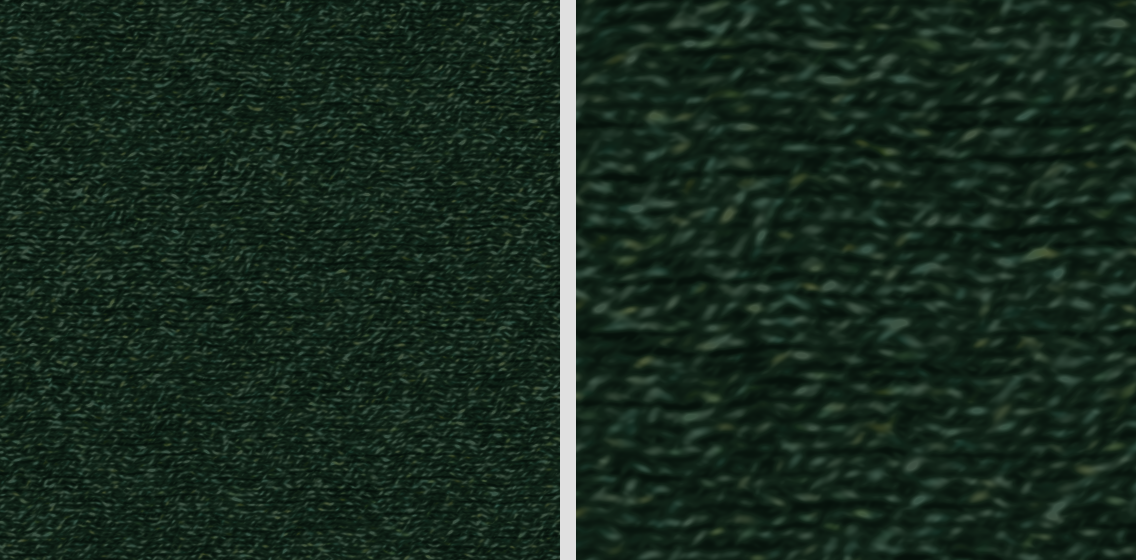
Left, the full canvas; right, a detail of the centre.
Reproduce this texture procedurally as a WebGL 1 fragment shader.

```glsl
precision highp float;
// Dark green knitted cloth: rows of small slanted strands with soft highlights.

uniform vec2 u_resolution;

const vec3 SHADOW = vec3(0.022, 0.066, 0.042);
const vec3 BODY = vec3(0.066, 0.138, 0.093);
const vec3 HIGHLIGHT = vec3(0.220, 0.300, 0.245);
const vec3 OLIVE_SHIFT = vec3(0.050, 0.020, -0.050);
const vec3 TEAL_SHIFT = vec3(-0.030, 0.008, 0.012);

const vec2 STITCHES = vec2(88.0, 96.0);     // columns and rows across the canvas
const vec2 STRAND_SIZE = vec2(0.54, 0.27);  // soft half length and half width, in cells
const vec2 JITTER = vec2(0.70, 0.46);
const float MIN_ANGLE = -0.50;
const float MAX_ANGLE = 1.00;
const float FIBRE_SCALE = 1.7;
const float FIBRE_WEIGHT = 0.30;
const float BASE_TONE = 0.11;
const float TONE_GAIN = 0.74;
const float PATCH_STRENGTH = 0.045;
const float ROW_GAP = 0.16;

// Four random values per cell
vec4 hash4(vec2 cell) {
  vec4 p = fract(cell.xyxy * vec4(0.1031, 0.1030, 0.0973, 0.1099));
  p += dot(p, p.wzxy + 33.33);
  return fract((p.xxyz + p.yzzw) * p.zywx);
}

// Cellular strands: x is brightness, y olive tint, z teal tint
vec3 strands(vec2 p, float seed) {
  vec3 total = vec3(0.0);
  for (int j = -1; j <= 1; j++) {
    float row = floor(p.y) + float(j);
    float shift = 0.6 * hash4(vec2(row + seed, seed + 7.0)).x;
    float column = floor(p.x + shift);
    for (int i = -1; i <= 1; i++) {
      vec2 cell = vec2(column + float(i), row);
      vec4 place = hash4(cell + seed + 19.0);
      vec4 look = hash4(cell + seed + 131.0);
      vec2 center = cell + 0.5 + (place.xy - 0.5) * JITTER;
      vec2 d = p + vec2(shift, 0.0) - center;
      float angle = mix(MIN_ANGLE, MAX_ANGLE, place.z);
      float c = cos(angle);
      float s = sin(angle);
      d = vec2(c * d.x + s * d.y, c * d.y - s * d.x);
      d /= STRAND_SIZE * mix(0.8, 1.2, place.w);
      float glow = exp(-dot(d, d));
      float brightness = mix(0.15, 1.2, look.x) + 0.6 * pow(look.y, 9.0);
      total += glow * vec3(brightness, pow(look.z, 7.0), look.w * look.w);
    }
  }
  return total;
}

// Slow light and dark patches from layered sines, about -1 to 1
float patches(vec2 uv) {
  vec2 q = uv + 0.04 * sin(uv.yx * vec2(23.0, 19.0) + vec2(1.0, 4.0));
  float broad = sin(q.x * 17.0 + q.y * 9.0) * sin(q.y * 21.0 - q.x * 6.0 + 2.0);
  float small = sin(q.x * 47.0 - q.y * 26.0) * sin(q.y * 53.0 + q.x * 31.0);
  return 0.6 * broad + 0.5 * small;
}

// Dark furrows between rows, fading in and out along their length
float furrows(vec2 p) {
  float row = floor(p.y + 0.5);
  vec4 h = hash4(vec2(row + 3.0, 211.0));
  float wave = sin(p.x * mix(0.10, 0.28, h.x) + h.y * 6.283);
  float presence = smoothstep(-0.1, 0.9, wave) * mix(0.4, 1.0, h.z);
  float d = (p.y - row) / 0.24;
  return presence * exp(-d * d);
}

vec3 clothColour(float tone) {
  vec3 dark = mix(SHADOW, BODY, smoothstep(0.0, 1.0, tone / 0.4));
  return mix(dark, HIGHLIGHT, clamp((tone - 0.4) / 0.6, 0.0, 1.2));
}

void main() {
  vec2 uv = gl_FragCoord.xy / u_resolution.y;

  // Gently uneven knitting grid
  vec2 p = uv * STITCHES;
  p.y += 0.20 * sin(uv.x * 29.0 + uv.y * 7.0) + 0.10 * sin(uv.x * 83.0 - uv.y * 31.0);
  p.x += 0.25 * sin(uv.y * 37.0 + uv.x * 11.0);

  vec3 yarn = strands(p, 0.0);
  float fibre = strands(p * FIBRE_SCALE + 5.3, 57.0).x;

  float tone = BASE_TONE + TONE_GAIN * (yarn.x + FIBRE_WEIGHT * fibre);
  tone += PATCH_STRENGTH * patches(uv) - ROW_GAP * furrows(p);
  tone = clamp(tone, 0.0, 1.1);

  vec3 colour = clothColour(tone);
  float lit = smoothstep(0.1, 0.7, tone);
  colour += lit * (OLIVE_SHIFT * yarn.y + TEAL_SHIFT * yarn.z);
  gl_FragColor = vec4(clamp(colour, 0.0, 1.0), 1.0);
}
```
